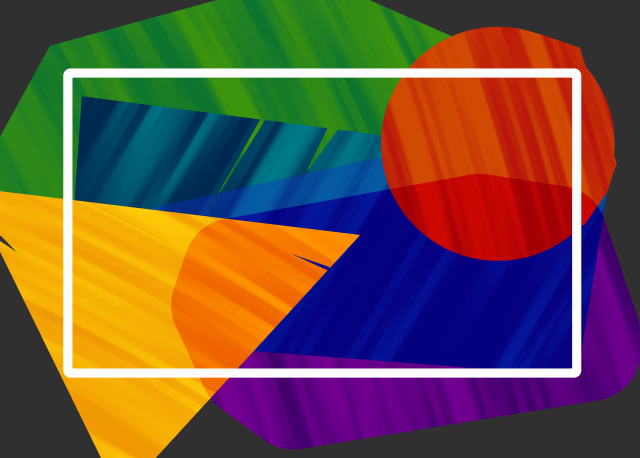
Reproduce this background procedurally as a Shadertoy shader.

```glsl
const float ASPECT = 1.4;
const vec3 CHARCOAL = vec3(0.188);
const vec3 WHITE = vec3(0.99);
// Each paint has a dark and a light tone
const vec3 GREEN_DARK = vec3(0.06, 0.46, 0.18), GREEN_LIGHT = vec3(0.24, 0.58, 0.05);
const vec3 TEAL_DARK = vec3(0.0, 0.16, 0.32), TEAL_LIGHT = vec3(0.0, 0.47, 0.53);
const vec3 AZURE_DARK = vec3(0.02, 0.17, 0.52), AZURE_LIGHT = vec3(0.02, 0.36, 0.64);
const vec3 NAVY_DARK = vec3(0.02, 0.0, 0.50), NAVY_LIGHT = vec3(0.02, 0.09, 0.61);
const vec3 PURPLE_DARK = vec3(0.25, 0.0, 0.42), PURPLE_LIGHT = vec3(0.45, 0.0, 0.57);
const vec3 YELLOW_DARK = vec3(0.94, 0.60, 0.01), YELLOW_LIGHT = vec3(1.0, 0.81, 0.03);
const vec3 ORANGE_DARK = vec3(0.93, 0.37, 0.0), ORANGE_LIGHT = vec3(1.0, 0.60, 0.0);
const vec3 RED_DARK = vec3(0.72, 0.08, 0.04), RED_LIGHT = vec3(0.82, 0.29, 0.01);
const vec3 CRIMSON_DARK = vec3(0.62, 0.0, 0.02), CRIMSON_LIGHT = vec3(0.80, 0.03, 0.01);

const vec2 FRAME_CENTER = vec2(0.705, 0.513);
const vec2 FRAME_HALF = vec2(0.5666, 0.3376);
const float FRAME_WIDTH = 0.0201;
const vec2 DISC_CENTER = vec2(1.089, 0.686);
const float DISC_RADIUS = 0.2555;
const float PURPLE_ROUNDING = 0.1095;

// Corners run clockwise
const vec2 GREEN_SHAPE[8] = vec2[8](
    vec2(0.109, 0.900), vec2(0.493, 1.005), vec2(0.797, 1.005), vec2(0.995, 0.918),
    vec2(0.912, 0.690), vec2(0.170, 0.500), vec2(-0.02, 0.500), vec2(-0.02, 0.665));
const vec2 PURPLE_CORE[8] = vec2[8](
    vec2(0.484, 0.334), vec2(0.511, 0.414), vec2(1.049, 0.511), vec2(1.219, 0.485),
    vec2(1.292, 0.270), vec2(1.292, 0.234), vec2(0.642, 0.128), vec2(0.547, 0.197));
const vec2 RED_WEDGE[8] = vec2[8](
    vec2(1.089, 0.686), vec2(1.022, 0.891), vec2(1.095, 0.934), vec2(1.177, 0.927),
    vec2(1.268, 0.896), vec2(1.349, 0.644), vec2(1.328, 0.580), vec2(1.277, 0.507));

float hash(vec2 p) {
    return fract(sin(dot(p, vec2(127.1, 311.7))) * 43758.5453);
}

float noise(vec2 p) {
    vec2 i = floor(p), f = fract(p);
    f = vec2(smoothstep(0.3, 0.7, f.x), f.y * f.y * (3.0 - 2.0 * f.y));
    return mix(mix(hash(i), hash(i + vec2(1, 0)), f.x),
               mix(hash(i + vec2(0, 1)), hash(i + vec2(1, 1)), f.x), f.y);
}

// Long brush streaks along an angle, slightly bent
float strokes(vec2 p, float angle, float bend, float density) {
    vec2 along = vec2(cos(angle), sin(angle));
    vec2 q = vec2(dot(p, vec2(along.y, -along.x)), dot(p, along));
    q.x += bend * q.y * q.y;
    float n = 0.6 * noise(q * vec2(density, 1.6) + 7.0)
            + 0.4 * noise(q * vec2(density * 2.9, 2.3) + 31.0);
    return smoothstep(0.2, 0.8, n);
}

// Signed distance to a line, negative on its right
float edge(vec2 p, vec2 a, vec2 b) {
    vec2 d = normalize(b - a);
    return dot(p - a, vec2(-d.y, d.x));
}

float quad(vec2 p, vec2 a, vec2 b, vec2 c, vec2 d) {
    return max(max(edge(p, a, b), edge(p, b, c)), max(edge(p, c, d), edge(p, d, a)));
}

float polygon(vec2 p, vec2 v[8]) {
    float nearest = 1e3, side = -1e3;
    for (int i = 0; i < 8; i++) {
        vec2 a = v[i], b = v[(i + 1) % 8], ab = b - a;
        float t = clamp(dot(p - a, ab) / dot(ab, ab), 0.0, 1.0);
        nearest = min(nearest, length(p - a - t * ab));
        side = max(side, edge(p, a, b));
    }
    return side > 0.0 ? nearest : -nearest;
}

float roundBox(vec2 p, vec2 halfSize, float r) {
    vec2 q = abs(p) - halfSize + r;
    return length(max(q, 0.0)) + min(max(q.x, q.y), 0.0) - r;
}

// Gap between strokes, tapering from a to b
float slit(vec2 p, vec2 a, vec2 b, float width) {
    vec2 ab = b - a;
    float t = clamp(dot(p - a, ab) / dot(ab, ab), 0.0, 1.0);
    return length(p - a - t * ab) - width * (1.0 - t);
}

float cover(float d) {
    return clamp(0.5 - d * iResolution.y, 0.0, 1.0);
}

void mainImage(out vec4 fragColor, in vec2 fragCoord) {
    vec2 p = fragCoord / iResolution.xy * vec2(ASPECT, 1.0);
    float inPurple = cover(polygon(p, PURPLE_CORE) - PURPLE_ROUNDING);

    // Green and purple sheets
    float n = strokes(p, 1.85, 0.15, 17.0);
    vec3 green = mix(GREEN_DARK, GREEN_LIGHT, mix(n * 0.7, sqrt(n), smoothstep(0.0, 0.6, p.x)));
    vec3 col = mix(CHARCOAL, green, cover(polygon(p, GREEN_SHAPE)));
    vec3 purple = mix(PURPLE_DARK, PURPLE_LIGHT, strokes(p, 1.9, 0.1, 19.0));
    float purpleGap = cover(slit(p, vec2(1.35, 0.475), vec2(1.372, 0.37), 0.006));
    col = mix(col, purple, inPurple * (1.0 - purpleGap));

    // Blue sheet, deepened in two steps
    n = strokes(p, 1.04, 0.0, 15.0);
    vec3 blue = mix(TEAL_DARK, TEAL_LIGHT, n * smoothstep(0.1, 0.4, p.x));
    float veil = cover(edge(p, vec2(0.365, 0.553), vec2(0.834, 0.657)));
    blue = mix(blue, mix(AZURE_DARK, AZURE_LIGHT, n), veil);
    blue = mix(blue, mix(NAVY_DARK, NAVY_LIGHT, n * n), inPurple);
    float inBlue = cover(quad(p, vec2(0.179, 0.790), vec2(1.338, 0.639),
                                 vec2(1.263, 0.179), vec2(0.142, 0.265)));
    float blueGap = min(slit(p, vec2(0.575, 0.739), vec2(0.453, 0.535), 0.005),
                        slit(p, vec2(0.730, 0.723), vec2(0.666, 0.617), 0.011));
    col = mix(col, blue, inBlue * (1.0 - cover(blueGap)));

    // Yellow triangle
    n = strokes(p, -0.47, -0.12, 18.0);
    vec3 yellow = mix(mix(YELLOW_DARK, YELLOW_LIGHT, n), mix(ORANGE_DARK, ORANGE_LIGHT, n), inPurple);
    float inYellow = cover(quad(p, vec2(-0.069, 0.591), vec2(0.788, 0.487),
                                   vec2(0.334, -0.007), vec2(0.221, 0.0)));
    float yellowGap = min(slit(p, vec2(0.717, 0.414), vec2(0.639, 0.445), 0.004),
                          slit(p, vec2(0.0, 0.480), vec2(0.036, 0.450), 0.005));
    col = mix(col, yellow, inYellow * (1.0 - cover(yellowGap)));

    // Red disc with a cut corner
    n = strokes(p, 1.74, 0.12, 25.0);
    vec3 red = mix(mix(RED_DARK, RED_LIGHT, n), mix(CRIMSON_DARK, CRIMSON_LIGHT, n), inPurple);
    float disc = min(length(p - DISC_CENTER) - DISC_RADIUS, polygon(p, RED_WEDGE));
    col = mix(col, red, cover(disc));

    // White frame
    vec2 f = p - FRAME_CENTER;
    float frame = max(roundBox(f, FRAME_HALF, 0.016), -roundBox(f, FRAME_HALF - FRAME_WIDTH, 0.003));
    fragColor = vec4(mix(col, WHITE, cover(frame)), 1.0);
}
```
